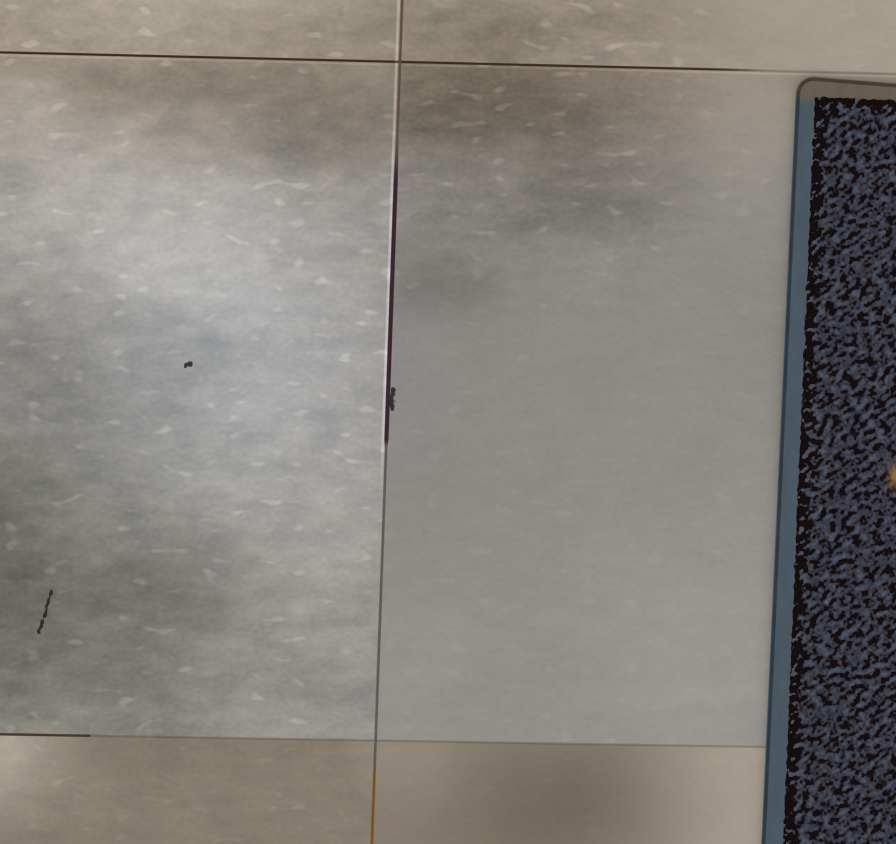
Give the GLSL for this texture, as a Shadertoy shader.

```glsl
// Worn concrete floor tiles with thin slanted joints and a rimmed, coarse mat at right.
// Soft blobs set the broad stains of each tile, stretched gradient noise adds the wear,
// and distance functions draw the joints, chips and the mat with its rounded rim.

vec2 hashGradient(vec2 cell) {
    vec2 h = vec2(dot(cell, vec2(127.1, 311.7)), dot(cell, vec2(269.5, 183.3)));
    return 2.0 * fract(sin(h) * 43758.55) - 1.0;
}

float gradientNoise(vec2 p) {
    vec2 i = floor(p), f = fract(p), u = f * f * f * (f * (f * 6.0 - 15.0) + 10.0);
    vec2 e = vec2(1, 0);
    float low = mix(dot(hashGradient(i), f), dot(hashGradient(i + e), f - e), u.x);
    float high = mix(dot(hashGradient(i + e.yx), f - e.yx), dot(hashGradient(i + 1.0), f - 1.0), u.x);
    return mix(low, high, u.y);
}

float fbm(vec2 p) {
    float sum = 0.0, amp = 0.6;
    for (int i = 0; i < 5; i++) {
        sum += amp * gradientNoise(p);
        p = mat2(1.9, 0.35, -0.35, 1.9) * p + 7.3;
        amp *= 0.56;
    }
    return sum;
}

float blob(vec2 p, vec2 center, vec2 radius) {
    vec2 d = (p - center) / radius;
    return exp(-dot(d, d));
}

float segment(vec2 p, vec2 a, vec2 b) {
    vec2 d = b - a;
    return length(p - a - d * clamp(dot(p - a, d) / dot(d, d), 0.0, 1.0));
}

// Coverage of a shape whose signed distance is d
float cover(float d) {
    float aa = 0.8 / iResolution.y;
    return 1.0 - smoothstep(-aa, aa, d);
}

float leftTile(vec2 p) {
    return 0.565 + 0.14 * blob(p, vec2(0.20, 0.72), vec2(0.20, 0.10))
        + 0.08 * blob(p, vec2(0.34, 0.55), vec2(0.16, 0.13))
        + 0.05 * blob(p, vec2(0.33, 0.36), vec2(0.13, 0.12))
        + 0.05 * blob(p, vec2(0.02, 0.86), vec2(0.12, 0.08))
        - 0.10 * blob(p, vec2(0.40, 0.86), vec2(0.13, 0.08))
        - 0.06 * blob(p, vec2(0.18, 0.91), vec2(0.20, 0.04))
        - 0.16 * blob(p, vec2(0.00, 0.35), vec2(0.12, 0.13))
        - 0.10 * blob(p, vec2(0.20, 0.31), vec2(0.10, 0.06))
        - 0.09 * blob(p, vec2(0.08, 0.20), vec2(0.18, 0.09))
        - 0.05 * blob(p, vec2(0.05, 0.58), vec2(0.13, 0.08));
}

float rightTile(vec2 p) {
    return 0.535 - 0.14 * blob(p, vec2(0.58, 0.87), vec2(0.19, 0.08))
        - 0.07 * blob(p, vec2(0.53, 0.67), vec2(0.08, 0.04))
        - 0.05 * blob(p, vec2(0.68, 0.77), vec2(0.12, 0.05))
        + 0.04 * blob(p, vec2(0.88, 0.86), vec2(0.10, 0.10))
        + 0.05 * blob(p, vec2(0.85, 0.20), vec2(0.22, 0.22))
        + 0.03 * blob(p, vec2(0.49, 0.20), vec2(0.10, 0.10));
}

void mainImage(out vec4 fragColor, in vec2 fragCoord) {
    vec2 p = fragCoord / iResolution.y;
    float seam = p.x - 0.4406 - 0.036 * p.y;
    float topJoint = p.y - 0.938 + 0.0238 * p.x;
    float lowJoint = p.y - 0.130 + 0.0167 * p.x;
    float isRight = cover(-seam), isTop = cover(-topJoint), isLow = cover(lowJoint);

    // Broad tone of the tiles, distorted by slow noise
    vec2 w = p + 0.035 * vec2(fbm(p * 6.0), fbm(p * 6.0 + 19.0));
    float tone = mix(leftTile(w), rightTile(w), isRight);
    float topTone = 0.58 + 0.05 * blob(w, vec2(0.2, 1.0), vec2(0.2, 0.05))
        - 0.10 * blob(w, vec2(0.60, 0.96), vec2(0.20, 0.05)) + 0.03 * smoothstep(0.75, 1.0, p.x);
    float lowTone = 0.48 + 0.15 * blob(w, vec2(0.0, 0.11), vec2(0.06, 0.07))
        - 0.07 * blob(w, vec2(0.66, 0.04), vec2(0.14, 0.07))
        + 0.05 * blob(w, vec2(0.48, 0.10), vec2(0.07)) + 0.13 * smoothstep(0.68, 0.90, p.x);
    tone = mix(mix(tone, topTone, isTop), lowTone, isLow);

    // Wear: horizontal scuffs, mottling and fine grain, calmer on the right tile
    float wear = mix(1.0, 0.25 + 0.8 * smoothstep(0.6, 0.8, p.y) * (1.0 - smoothstep(0.68, 0.92, p.x)), isRight);
    wear *= 1.0 - 0.5 * isLow;
    float scuff = fbm(p * vec2(22, 48));
    tone += wear * (0.09 * fbm(p * vec2(8, 13) + 3.0) + 0.09 * scuff);
    tone += 0.025 * gradientNoise(p * vec2(150, 190)) * (0.4 + wear);
    tone += 0.07 * wear * smoothstep(0.22, 0.45, gradientNoise(p * vec2(38, 85) + 8.0));
    float warmth = 0.022 + 0.035 * smoothstep(0.74, 0.95, p.y) + 0.03 * isLow
        - 0.025 * blob(p, vec2(0.27, 0.56), vec2(0.22, 0.16)) + 0.02 * wear * scuff;
    vec3 col = tone + warmth * vec3(0.7, 0.0, -1.0);
    col.g += 0.008 * blob(p, vec2(0.0, 0.3), vec2(0.25, 0.25));

    // Horizontal joints fade toward the right
    col = mix(col, vec3(0.24, 0.17, 0.11), cover(abs(topJoint) - 0.0013) * (1.0 - 0.8 * smoothstep(0.84, 0.92, p.x)));
    col += 0.06 * cover(abs(topJoint + 0.0035) - 0.0012);
    col = mix(col, vec3(0.23, 0.18, 0.14), cover(abs(lowJoint) - 0.0014) * mix(0.25, 0.9, cover(p.x - 0.107)));

    // Vertical joint: pale lip, plum upper gap, grey lower gap, rusty foot
    float plum = smoothstep(0.47, 0.48, p.y) * (1.0 - smoothstep(0.78, 0.84, p.y));
    vec3 gap = mix(vec3(0.34, 0.33, 0.32), vec3(0.19, 0.10, 0.15), plum);
    gap = mix(gap, vec3(0.46, 0.29, 0.10), 1.0 - smoothstep(0.07, 0.10, p.y));
    gap = mix(gap, vec3(0.36, 0.29, 0.23), smoothstep(0.80, 0.88, p.y));
    col += 0.13 * cover(abs(seam + 0.0042) - 0.0016) * smoothstep(0.40, 0.52, p.y);
    col = mix(col, gap, 0.9 * cover(abs(seam) - mix(0.0016, 0.0024, plum)));

    // Chips and scratch, with ragged edges
    float ragged = 0.004 * gradientNoise(p * 190.0);
    float chip = min(segment(p, vec2(0.220, 0.567), vec2(0.227, 0.569)) - 0.0025,
        segment(p, vec2(0.464, 0.518), vec2(0.466, 0.538)) - 0.0028);
    chip = min(chip, segment(p, vec2(0.061, 0.298), vec2(0.046, 0.251)) - 0.0016);
    col = mix(col, vec3(0.17, 0.13, 0.14), 0.85 * cover(chip + ragged));

    // Mat rim with rounded corner and brownish top edge
    vec2 corner = vec2(0.902 + 0.046 * p.y - p.x, p.y - 0.909 + 0.08 * (p.x - 0.967)) + 0.022;
    float rimD = length(max(corner, 0.0)) + min(max(corner.x, corner.y), 0.0) - 0.022;
    float matTop = p.y - 0.885 + 0.04 * (p.x - 0.967);
    float matD = max(0.928 + 0.0425 * p.y - p.x, matTop);
    vec3 rim = mix(vec3(0.29, 0.34, 0.38), vec3(0.40, 0.36, 0.31), smoothstep(-0.012, 0.004, matTop));
    rim *= 1.0 + 0.12 * fbm(p * vec2(60, 25)) - 0.35 * cover(abs(rimD + 0.003) - 0.002);
    col *= 1.0 - 0.16 * exp(-max(rimD, 0.0) * 160.0);
    col = mix(col, rim, cover(rimD));

    // Coarse mat fibres: slanted blue-grey flecks over dark brown
    vec2 fibre = mat2(0.8, -0.6, 0.6, 0.8) * p * vec2(115, 115);
    float fleck = gradientNoise(fibre * vec2(0.8, 1.35)) + 0.5 * gradientNoise(fibre * 2.1 + 5.0);
    float depth = smoothstep(0.0, 0.022, -matD);
    vec3 strand = mix(vec3(0.20, 0.20, 0.24), vec3(0.29, 0.32, 0.38), smoothstep(-0.1, 0.5, fleck));
    strand += 0.25 * smoothstep(0.48, 0.62, gradientNoise(p * 75.0 + 31.0)) * (1.0 - p.y);
    vec3 mat = mix(vec3(0.085, 0.055, 0.055), strand, smoothstep(-0.12, 0.10, fleck + 0.10 - 0.35 * (1.0 - depth)));
    mat = mix(mat, vec3(0.60, 0.44, 0.27), 0.9 * blob(p, vec2(1.060, 0.436), vec2(0.007, 0.014)));
    col = mix(col, mat, cover(matD + 0.003 * gradientNoise(p * 120.0)));

    fragColor = vec4(clamp(col, 0.0, 1.0), 1.0);
}
```
